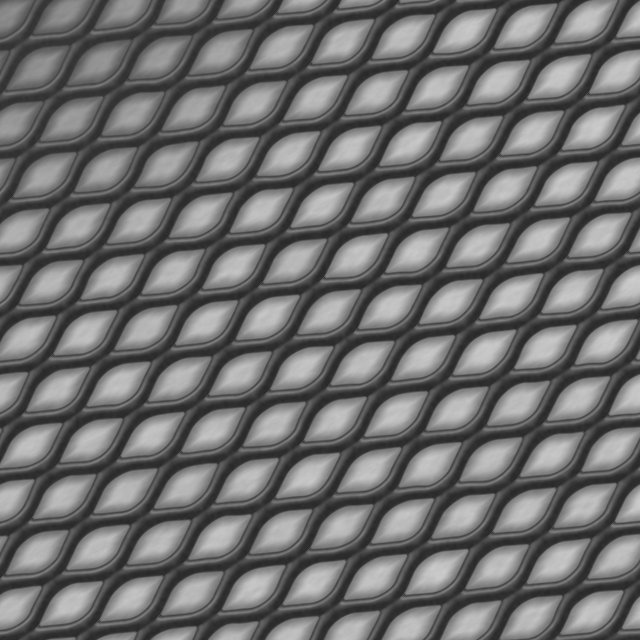
Write a WebGL 1 fragment shader that draws this texture.

```glsl
precision highp float;
uniform vec2 u_resolution;

#define STEP_ACROSS vec2(0.0952, 0.0082)
#define STEP_UP vec2(0.0425, 0.0878)
#define ORIGIN vec2(0.3659, 0.5836)
#define HOLE_HALF 0.372
#define SHARP_RADIUS 0.06
#define LIT_RADIUS 0.29
#define SHADE_RADIUS 0.34
#define EDGE_SOFTNESS 0.022
#define CLOTH_BRIGHT 0.745
#define CLOTH_EDGE 0.47
#define STRAND_LIGHT 0.345
#define STRAND_DARK 0.175

float hash(vec2 p) {
  vec3 h = fract(vec3(p.xyx) * 0.1031);
  h += dot(h, h.yzx + 33.33);
  return fract((h.x + h.y) * h.z);
}

float noise(vec2 p) {
  vec2 i = floor(p), f = fract(p);
  f = f * f * (3.0 - 2.0 * f);
  return mix(mix(hash(i), hash(i + vec2(1.0, 0.0)), f.x),
             mix(hash(i + vec2(0.0, 1.0)), hash(i + vec2(1.0, 1.0)), f.x), f.y);
}

// Canvas position to lattice units, one unit per repeat
vec2 toLattice(vec2 p) {
  vec2 a = STEP_ACROSS, b = STEP_UP;
  return vec2(p.x * b.y - p.y * b.x, a.x * p.y - a.y * p.x) / (a.x * b.y - a.y * b.x);
}

// Leaf-shaped opening: two sharp and two rounded corners
float holeDistance(vec2 q) {
  float rounded = q.x > q.y ? LIT_RADIUS : SHADE_RADIUS;
  float r = q.x * q.y > 0.0 ? SHARP_RADIUS : rounded;
  vec2 e = abs(q) - HOLE_HALF + r;
  return length(max(e, 0.0)) + min(max(e.x, e.y), 0.0) - r;
}

void main() {
  vec2 p = gl_FragCoord.xy / u_resolution.y;
  vec2 q = toLattice(p - ORIGIN);
  q += 0.022 * (vec2(noise(p * 37.0 + 40.0), noise(p * 37.0 + 90.0)) - 0.5);
  vec2 cell = floor(q + 0.5);

  // Distances to the nearest hole, and to those on the lit and shaded sides
  float hole = 9.0, lit = 9.0, shade = 9.0, lipSide = 0.0;
  for (int j = -1; j <= 1; j++) {
    for (int i = -1; i <= 1; i++) {
      vec2 r = q - cell - vec2(float(i), float(j));
      float d = holeDistance(r);
      float side = r.x - r.y;
      float dLit = d + 1.5 * max(-side, 0.0);
      if (dLit < lit) {
        lit = dLit;
        lipSide = smoothstep(0.1, -0.28, r.y);
      }
      shade = min(shade, d + 1.5 * max(side, 0.0));
      hole = min(hole, d);
    }
  }

  // Cloth seen through the holes
  float cloth = mix(CLOTH_EDGE, CLOTH_BRIGHT, smoothstep(-0.02, 0.25, -hole));
  vec2 fibre = vec2(p.x * 0.85 + p.y * 0.53, p.y * 0.85 - p.x * 0.53);
  cloth += 0.045 * (noise(fibre * vec2(55.0, 130.0)) - 0.5);
  cloth += 0.025 * (noise(fibre * vec2(150.0, 320.0)) - 0.5);
  cloth += 0.03 * (hash(cell + 50.0) - 0.5);

  // Dim corner at the upper left
  float corner = 1.0 - smoothstep(0.0, 0.55, length((p - vec2(0.0, 1.0)) * vec2(0.8, 1.0)));
  cloth *= 1.0 - 0.26 * corner;
  cloth += 0.03 * (p.x - 0.5);

  // Strand: groove at the hole, raised lip, then a fall into shadow
  float across = max(lit, 0.0) / (max(lit, 0.0) + max(shade, 0.0) + 0.001);
  float strand = mix(STRAND_LIGHT, STRAND_DARK, smoothstep(0.22, 0.66, across));
  strand += 0.05 * smoothstep(0.82, 1.0, across);
  strand *= mix(0.68, 1.0, smoothstep(0.0, 0.045, lit));
  float lip = (lit - 0.066) / 0.027;
  strand += mix(0.035, 0.13, lipSide) * exp(-lip * lip) * mix(0.7, 1.2, noise(p * 60.0));
  strand += 0.03 * (noise(p * 190.0) - 0.5);
  strand = mix(strand, 0.33, 0.22 * corner);

  float soft = max(EDGE_SOFTNESS, 0.9 / (u_resolution.y * 0.083));
  float tone = mix(cloth, strand, smoothstep(-soft, soft, hole));
  gl_FragColor = vec4(vec3(tone), 1.0);
}
```
